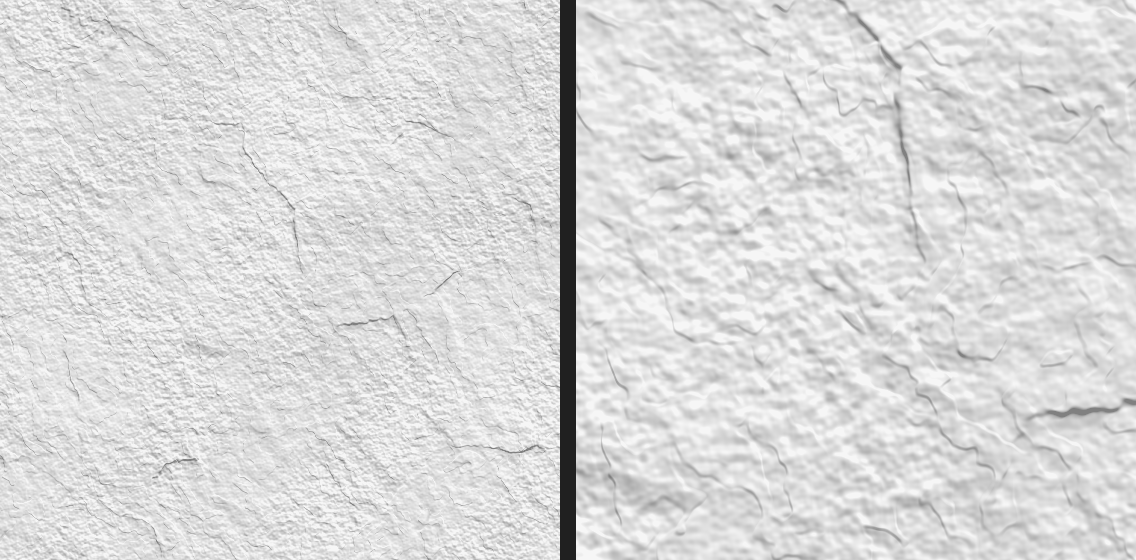
Left, the full canvas; right, a detail of the centre.
Write a Shadertoy shader that draws this texture.

```glsl
// White flaking plaster: a height field of broken coats, chips, scabs, streaks
// and fine grain, lit by a low light from above. The coats are soft cellular
// noise on a ragged, warped domain; the grain is layered gradient noise.

const vec2  LIGHT_DIR     = vec2(0.30, 0.954);  // towards the light
const float LIGHT_STEP    = 0.0017;             // slope sampling distance
const float SHADOW_REACH  = 0.012;              // length of the soft shadows
const float SHADOW_DEPTH  = 46.0;
const float BASE_TONE     = 0.880;
const float DARKEST       = 0.50;
const float BRIGHTEST     = 0.965;
const float RIM_LIGHT     = 0.45;               // share of light on upper rims
const float COAT_SCALE    = 5.2;
const float COAT_HEIGHT   = 0.0024;
const float CHIP_SCALE    = 14.0;
const float CHIP_HEIGHT   = 0.0011;
const float SCAB_HEIGHT   = 0.00036;
const float WARP_AMOUNT   = 0.062;
const float WARP_SCALE    = 5.0;
const float WARP_GAIN     = 0.53;
const float STREAK_SLOPE  = 0.034;
const float LUMP_SLOPE    = 0.030;
const float GRAIN_SLOPE   = 0.072;
const float GRIT_SLOPE    = 0.066;
const float STAIN_DEPTH   = 0.045;
const float PIT_DEPTH     = 0.26;
const vec2  STREAK_DIR    = vec2(0.50, -0.866);

vec2 hash2(vec2 p) {
    vec3 q = fract(p.xyx * vec3(0.1031, 0.1030, 0.0973));
    q += dot(q, q.yzx + 33.33);
    return fract((q.xx + q.yz) * q.zy);
}

// Gradient noise, roughly -0.7 to 0.7
float noise(vec2 p) {
    vec2 i = floor(p), f = fract(p);
    vec2 u = f * f * f * (f * (f * 6.0 - 15.0) + 10.0);
    vec2 x = vec2(1.0, 0.0);
    float a = dot(hash2(i) * 2.0 - 1.0, f);
    float b = dot(hash2(i + x.xy) * 2.0 - 1.0, f - x.xy);
    float c = dot(hash2(i + x.yx) * 2.0 - 1.0, f - x.yx);
    float d = dot(hash2(i + x.xx) * 2.0 - 1.0, f - x.xx);
    return mix(mix(a, b, u.x), mix(c, d, u.x), u.y);
}

// Cells with random flat heights and blended borders
float cellPlates(vec2 p, float sharpness) {
    vec2 i = floor(p), f = fract(p);
    float total = 0.0, weights = 1e-30;
    for (int y = -1; y <= 1; y++)
    for (int x = -1; x <= 1; x++) {
        vec2 cell = vec2(x, y);
        vec2 h = hash2(i + cell);
        vec2 d = cell + h - f;
        float w = exp(-sharpness * dot(d, d));
        total += w * fract(h.x * 17.3 + h.y * 9.1);
        weights += w;
    }
    return total / weights;
}

// Ragged displacement that breaks up the plate borders
vec2 warp(vec2 p) {
    vec2 sum = vec2(0.0);
    float amp = WARP_AMOUNT, freq = WARP_SCALE;
    for (int k = 0; k < 5; k++) {
        sum += amp * vec2(noise(p * freq + 3.7), noise(p * freq + 41.3));
        amp *= WARP_GAIN;
        freq *= 2.15;
    }
    return p + sum;
}

vec2 alongStreaks(vec2 p) {
    return vec2(dot(p, vec2(-STREAK_DIR.y, STREAK_DIR.x)), dot(p, STREAK_DIR));
}

float coats(vec2 p) {
    vec2 q = warp(p);
    vec2 s = alongStreaks(q);
    float strength = smoothstep(-0.3, 0.25, noise(p * 5.1 + 8.0));
    float large = cellPlates(q * COAT_SCALE + 5.0, 80.0);
    float small = cellPlates(s * CHIP_SCALE * vec2(1.0, 0.6) + 60.0, 45.0);
    float scabs = noise(s * vec2(34.0, 17.0) + 70.0) + 0.5 * noise(q * 58.0 + 90.0);
    return COAT_HEIGHT * large * mix(0.3, 1.0, strength)
         + CHIP_HEIGHT * small * mix(1.0, 0.5, strength)
         + SCAB_HEIGHT * smoothstep(0.0, 0.12, scabs);
}

// Each layer is divided by its frequency so its constant is a slope
float roughness(vec2 p) {
    float patchy = mix(0.6, 1.35, smoothstep(-0.3, 0.3, noise(p * 5.3 + 21.0)));
    float h = STREAK_SLOPE / 42.0 * noise(alongStreaks(p) * vec2(42.0, 13.0));
    h += LUMP_SLOPE / 38.0 * noise(p * 38.0 + 11.0);
    h += patchy * GRAIN_SLOPE / 95.0 * noise(p * 95.0 + 5.0);
    h += patchy * GRIT_SLOPE / 190.0 * noise(p * 190.0 + 2.0);
    return h;
}

void mainImage(out vec4 fragColor, in vec2 fragCoord) {
    vec2 p = fragCoord / iResolution.y;
    vec2 lit = p + LIGHT_DIR * LIGHT_STEP;

    // Slopes towards the light; upper rims catch less than lower edges lose
    float coatHere = coats(p);
    float edge = (coatHere - coats(lit)) / LIGHT_STEP;
    float grain = (roughness(p) - roughness(lit)) / LIGHT_STEP;
    float tone = BASE_TONE + grain + edge * (edge > 0.0 ? RIM_LIGHT : 1.0);

    // Soft shadow below raised coats, and slow stains
    float above = coats(p + LIGHT_DIR * SHADOW_REACH);
    tone -= SHADOW_DEPTH * max(above - coatHere, 0.0);
    tone += STAIN_DEPTH * (noise(p * 2.7 + 14.0) + 0.7 * noise(p * 9.0 + 51.0));

    // Rare clusters of dark pits
    float cluster = smoothstep(0.32, 0.55, noise(p * 8.0 + 31.0));
    tone -= PIT_DEPTH * cluster * smoothstep(0.1, 0.45, noise(p * 75.0 + 9.0));

    fragColor = vec4(vec3(clamp(tone, DARKEST, BRIGHTEST)), 1.0);
}
```
